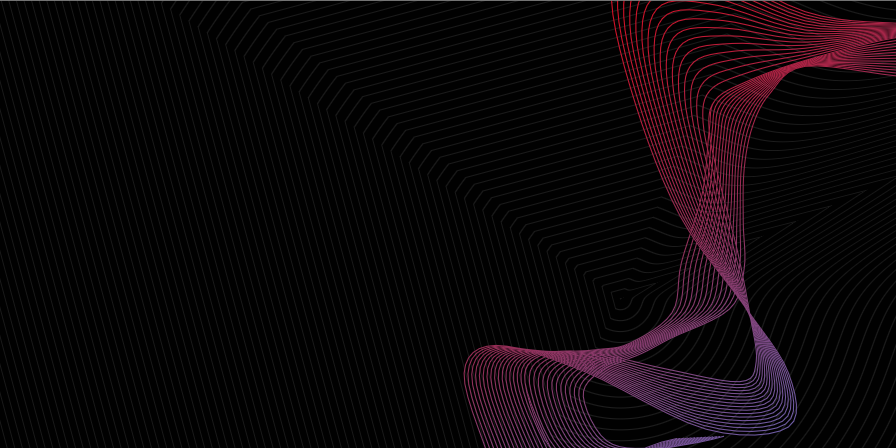
A Shadertoy shader for this background:

```glsl
// Glowing wire ribbons, red to blue, over faint nested contour lines on black.

#define POINTS 17
#define STEPS 6
#define OUTER_LINES 17
#define INNER_LINES 14
#define WIRE_HALF_WIDTH 0.0012
#define CONTOUR_HALF_WIDTH 0.0009
#define CONTOUR_SPACING 0.0195
#define CONTOUR_CENTER vec2(1.385, 0.333)
#define RAY_ANGLE 0.416

// Control points of the edge curves of the two ribbons; canvas height is 1.
const vec2 outerEdge[POINTS] = vec2[POINTS](
    vec2(2.21, 0.95), vec2(2.005, 0.948), vec2(1.797, 0.974), vec2(1.563, 1.09),
    vec2(1.406, 1.117), vec2(1.365, 1.0), vec2(1.419, 0.766), vec2(1.518, 0.518),
    vec2(1.661, 0.318), vec2(1.76, 0.167), vec2(1.76, 0.047), vec2(1.576, 0.042),
    vec2(1.302, 0.172), vec2(1.107, 0.229), vec2(1.036, 0.167), vec2(1.089, -0.016),
    vec2(1.146, -0.17));
const vec2 foldEdge[POINTS] = vec2[POINTS](
    vec2(2.21, 0.935), vec2(2.005, 0.917), vec2(1.797, 0.865), vec2(1.667, 0.818),
    vec2(1.596, 0.776), vec2(1.583, 0.708), vec2(1.609, 0.583), vec2(1.646, 0.44),
    vec2(1.674, 0.297), vec2(1.688, 0.193), vec2(1.651, 0.148), vec2(1.484, 0.177),
    vec2(1.315, 0.214), vec2(1.206, 0.206), vec2(1.172, 0.146), vec2(1.237, -0.016),
    vec2(1.328, -0.17));
const vec2 waistEdge[POINTS] = vec2[POINTS](
    vec2(2.21, 0.935), vec2(2.005, 0.917), vec2(1.797, 0.865), vec2(1.667, 0.818),
    vec2(1.596, 0.776), vec2(1.583, 0.708), vec2(1.568, 0.57), vec2(1.521, 0.414),
    vec2(1.5, 0.302), vec2(1.406, 0.234), vec2(1.328, 0.219), vec2(1.206, 0.206),
    vec2(1.172, 0.146), vec2(1.229, 0.0), vec2(1.328, -0.04), vec2(1.51, 0.021),
    vec2(1.72, 0.021));
const vec2 innerEdge[POINTS] = vec2[POINTS](
    vec2(2.21, 0.81), vec2(2.005, 0.83), vec2(1.797, 0.852), vec2(1.719, 0.792),
    vec2(1.68, 0.719), vec2(1.661, 0.622), vec2(1.659, 0.505), vec2(1.661, 0.4),
    vec2(1.628, 0.31), vec2(1.497, 0.245), vec2(1.432, 0.211), vec2(1.341, 0.172),
    vec2(1.302, 0.115), vec2(1.354, 0.016), vec2(1.458, 0.0), vec2(1.615, 0.026),
    vec2(1.77, 0.09));

float segmentDistance(vec2 p, vec2 a, vec2 b) {
    vec2 ap = p - a, ab = b - a;
    return length(ap - ab * clamp(dot(ap, ab) / max(dot(ab, ab), 1e-8), 0.0, 1.0));
}

vec2 catmullRom(vec2 a, vec2 b, vec2 c, vec2 d, float t) {
    return b + 0.5 * t * (c - a + t * (2.0 * a - 5.0 * b + 4.0 * c - d
                        + t * (3.0 * (b - c) + d - a)));
}

// Distance to the nearest of the curves blended between two edges.
float ribbonDistance(vec2 p, vec2 a[POINTS], vec2 b[POINTS], int lines) {
    float nearest = 1.0;
    for (int i = 0; i < POINTS - 3; i++) {
        // Skip spans whose bounds lie away from the point.
        vec2 low = min(min(a[i + 1], a[i + 2]), min(b[i + 1], b[i + 2])) - 0.05;
        vec2 high = max(max(a[i + 1], a[i + 2]), max(b[i + 1], b[i + 2])) + 0.05;
        if (any(lessThan(p, low)) || any(greaterThan(p, high))) continue;
        for (int j = 0; j < lines; j++) {
            float blend = float(j) / float(lines - 1);
            vec2 c0 = mix(a[i], b[i], blend);
            vec2 c1 = mix(a[i + 1], b[i + 1], blend);
            vec2 c2 = mix(a[i + 2], b[i + 2], blend);
            vec2 c3 = mix(a[i + 3], b[i + 3], blend);
            vec2 start = c1;
            for (int k = 1; k <= STEPS; k++) {
                vec2 end = catmullRom(c0, c1, c2, c3, float(k) / float(STEPS));
                nearest = min(nearest, segmentDistance(p, start, end));
                start = end;
            }
        }
    }
    return nearest;
}

// Nested shape: a tilted corner at the left, round and drawn to a ray at the right.
float contourField(vec2 p) {
    vec2 q = p - CONTOUR_CENTER;
    float radius = length(q);
    float leftSide = dot(q, vec2(-0.966, -0.259)) / 0.84;
    float topSide = dot(q, vec2(-0.259, 0.966));
    float field = max(max(leftSide, topSide), 0.8 * radius);
    vec2 ray = vec2(cos(RAY_ANGLE), sin(RAY_ANGLE));
    float angle = acos(clamp(dot(q, ray) / max(radius, 1e-4), -1.0, 1.0));
    return field / (1.0 + 2.5 * exp(-8.0 * angle));
}

float lineCoverage(float dist, float halfWidth, float pixel) {
    return clamp(0.5 + (halfWidth - dist) / pixel, 0.0, 1.0);
}

vec3 wireColor(vec2 p) {
    const vec3 red = vec3(0.85, 0.06, 0.14);
    const vec3 plum = vec3(0.58, 0.18, 0.34);
    const vec3 blue = vec3(0.42, 0.38, 0.68);
    float t = clamp(0.8 * (1.0 - p.y) + 0.5 * (p.x - 1.365), 0.0, 1.0);
    return t < 0.5 ? mix(red, plum, 2.0 * t) : mix(plum, blue, 2.0 * t - 1.0);
}

void mainImage(out vec4 fragColor, in vec2 fragCoord) {
    vec2 p = fragCoord / iResolution.y;
    float pixel = 1.0 / iResolution.y;

    // Faint contours
    float field = contourField(p);
    float slope = max(fwidth(field), 0.5 * pixel);
    float gap = abs(fract(field / CONTOUR_SPACING + 0.5) - 0.5) * CONTOUR_SPACING;
    vec3 color = vec3(0.004 + 0.12 * lineCoverage(gap, CONTOUR_HALF_WIDTH, slope));

    // Wire ribbons
    float wire = min(ribbonDistance(p, outerEdge, foldEdge, OUTER_LINES),
                     ribbonDistance(p, waistEdge, innerEdge, INNER_LINES));
    color = mix(color, wireColor(p), lineCoverage(wire, WIRE_HALF_WIDTH, pixel));

    // Pale hairline along the top
    color = mix(color, vec3(0.5), lineCoverage(1.0 - p.y, 0.002, pixel));
    fragColor = vec4(color, 1.0);
}
```
